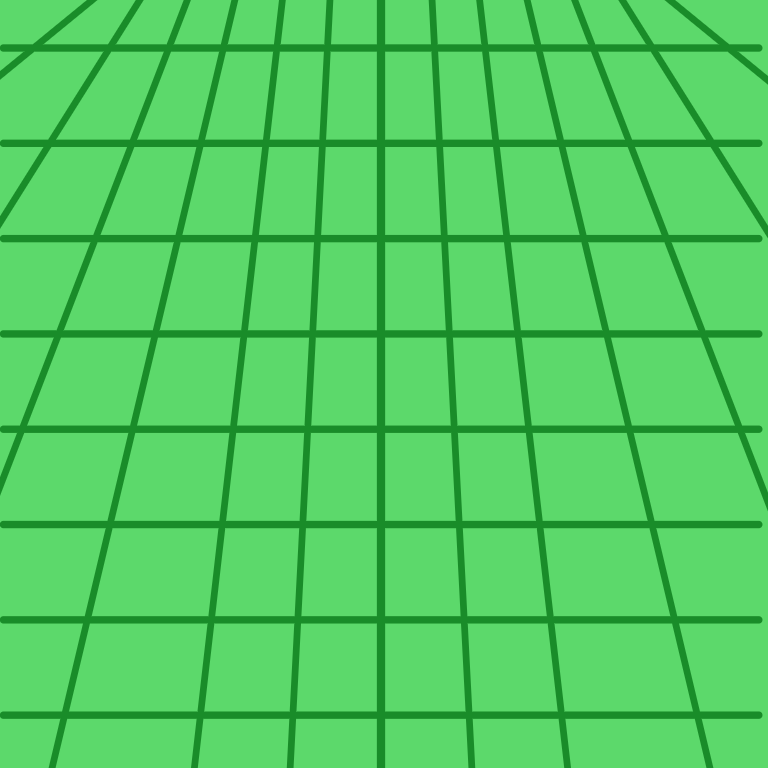
Write a WebGL 2 fragment shader that draws this pattern.

```glsl
#version 300 es
precision highp float;

uniform vec2 u_resolution;
out vec4 fragColor;

const vec3 FIELD_COLOR = vec3(0.36, 0.85, 0.42);
const vec3 LINE_COLOR = vec3(0.10, 0.55, 0.16);

// Rows, measured downward from the top edge
const float ROW_FIRST = 0.0625;
const float ROW_STEP = 0.1241;
const float ROW_LAST_INDEX = 7.0;
const float ROW_LEFT = 0.0045;
const float ROW_RIGHT = 0.988;
const float ROW_RADIUS = 0.0048;

// Central column
const float CENTER_X = 0.4961;
const float CENTER_RADIUS = 0.0054;

// Mirrored rays: even spacing along the top, growing slope outward
const int RAY_COUNT = 6;
const float RAY_OFFSET = 0.0046;
const float RAY_STEP = 0.0619;
const float RAY_RADIUS = 0.0044;
const float RAY_SLOPES[RAY_COUNT] =
    float[RAY_COUNT](0.0518, 0.1146, 0.238, 0.385, 0.628, 1.222);

// Signed distance to the nearest round-capped horizontal row
float rowDistance(vec2 p) {
    float index = clamp(round((p.y - ROW_FIRST) / ROW_STEP), 0.0, ROW_LAST_INDEX);
    vec2 nearest = vec2(clamp(p.x, ROW_LEFT, ROW_RIGHT), ROW_FIRST + index * ROW_STEP);
    return length(p - nearest) - ROW_RADIUS;
}

// Signed distance to the nearest slanted ray on either side
float rayDistance(vec2 p) {
    float side = abs(p.x - CENTER_X);
    float nearest = 1e3;
    for (int i = 0; i < RAY_COUNT; i++) {
        float slope = RAY_SLOPES[i];
        float rayX = RAY_OFFSET + RAY_STEP * float(i + 1) + slope * p.y;
        nearest = min(nearest, abs(side - rayX) * inversesqrt(1.0 + slope * slope));
    }
    return nearest - RAY_RADIUS;
}

void main() {
    vec2 p = gl_FragCoord.xy / u_resolution;
    p.y = 1.0 - p.y;

    // Union of all lines
    float d = abs(p.x - CENTER_X) - CENTER_RADIUS;
    d = min(d, rowDistance(p));
    d = min(d, rayDistance(p));

    // One-pixel edge smoothing
    float pixel = 1.0 / min(u_resolution.x, u_resolution.y);
    float coverage = clamp(0.5 - d / pixel, 0.0, 1.0);
    fragColor = vec4(mix(FIELD_COLOR, LINE_COLOR, coverage), 1.0);
}
```
